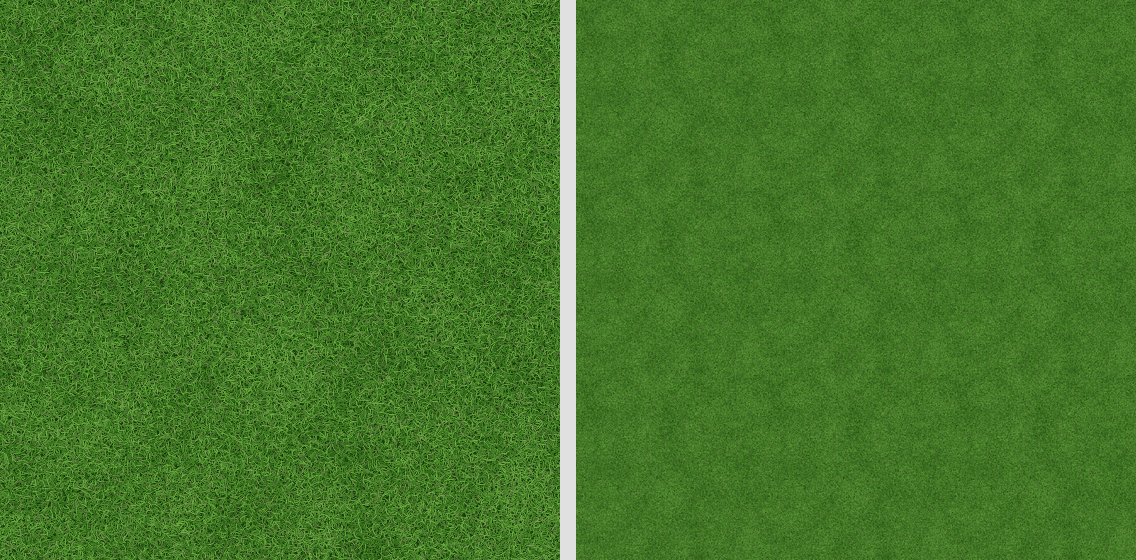
Left, the tile; right, the same tile 3 across and 3 down.
Give the GLSL for this texture, as a three.js fragment shader.

```glsl
// Dense short lawn seen from above: thin curved blades lying in all directions.
// Stacked wrapping grids hold one random blade per cell; higher layers are lighter
// and shade those below. Wrapping gradient noise adds faint patches of tone.

#define LAYERS 8
#define CELLS 110.0         // blades across the canvas in each layer
#define HALF_WIDTH 0.00085  // blade half width, in canvas units
#define EDGE 0.0009         // edge softness, in canvas units
#define BEND 0.24           // largest sideways bend, in cells
#define SHADOW 0.14         // darkening beside each blade
#define PATCHES 0.16        // strength of the broad tone variation
#define DRY_SHARE 0.14      // share of pale, dry blades
#define SHADE_GREEN vec3(0.11, 0.26, 0.05)
#define GRASS_GREEN vec3(0.22, 0.48, 0.11)
#define TIP_GREEN vec3(0.44, 0.70, 0.26)
#define DRY_STRAW vec3(0.42, 0.53, 0.28)

varying vec2 vUv;

vec4 hash4(vec3 p) {
  vec4 q = fract(p.xyzx * vec4(0.1031, 0.1030, 0.0973, 0.1099));
  q += dot(q, q.wzxy + 33.33);
  return fract((q.xxyz + q.yzzw) * q.zywx);
}

// Gradient noise that repeats after a whole number of cells
float cornerSlope(vec2 corner, vec2 offset, float period) {
  float angle = 6.28319 * hash4(vec3(mod(corner, period), period + 90.0)).x;
  return dot(vec2(cos(angle), sin(angle)), offset);
}

float gradientNoise(vec2 uv, float period) {
  vec2 p = uv * period;
  vec2 i = floor(p);
  vec2 f = p - i;
  vec2 s = f * f * f * (f * (f * 6.0 - 15.0) + 10.0);
  vec2 e = vec2(1.0, 0.0);
  float low = mix(cornerSlope(i, f, period), cornerSlope(i + e, f - e, period), s.x);
  float high = mix(cornerSlope(i + e.yx, f - e.yx, period),
                   cornerSlope(i + e.xx, f - e.xx, period), s.x);
  return mix(low, high, s.y);
}

// Distance to a bent blade in canvas units (x) and position from root to tip (y)
vec2 bladeField(vec2 p, vec4 seed) {
  float angle = 6.28319 * seed.z;
  vec2 along = vec2(cos(angle), sin(angle));
  vec2 q = vec2(dot(p, along), dot(p, vec2(-along.y, along.x)));
  float reach = mix(0.42, 0.76, seed.w);
  float bend = BEND * (2.0 * fract(seed.z * 13.0) - 1.0);
  float x = clamp(q.x / reach, -1.0, 1.0);
  float slope = 2.0 * bend * x / reach;
  float side = (q.y - bend * (x * x - 0.4)) / sqrt(1.0 + slope * slope);
  float beyond = max(abs(q.x) - reach, 0.0);
  return vec2(length(vec2(beyond, side)) / CELLS, 0.5 + 0.5 * x);
}

float coverage(float dist, float halfWidth, float softness) {
  return 1.0 - smoothstep(halfWidth - softness, halfWidth + softness, dist);
}

vec3 grassColor(float tone) {
  float t = 2.0 * clamp(tone, 0.0, 1.0);
  vec3 lower = mix(SHADE_GREEN, GRASS_GREEN, min(t, 1.0));
  return mix(lower, TIP_GREEN, max(t - 1.0, 0.0));
}

void main() {
  float patchTone = PATCHES * (gradientNoise(vUv, 7.0) + 0.7 * gradientNoise(vUv, 23.0));
  vec3 color = SHADE_GREEN;

  for (int layer = 0; layer < LAYERS; layer++) {
    float level = float(layer);
    float height = level / float(LAYERS - 1);
    vec2 p = vUv * CELLS + hash4(vec3(level, 3.0, 7.0)).xy;
    vec2 home = floor(p);
    float bestScore = 0.0;
    float cover = 0.0;
    float nearest = 1.0;
    float tipward = 0.0;
    vec2 bladeId = vec2(0.0);

    // Find the uppermost blade of this layer
    for (int j = -1; j <= 1; j++) {
      for (int i = -1; i <= 1; i++) {
        vec2 cell = home + vec2(float(i), float(j));
        vec2 id = mod(cell, CELLS);
        vec4 seed = hash4(vec3(id, level + 1.0));
        vec2 field = bladeField(p - cell - seed.xy, seed);
        float bladeCover = coverage(field.x, HALF_WIDTH * (1.1 - 0.35 * field.y), EDGE);
        float score = bladeCover * (0.4 + 0.6 * fract(seed.w * 7.0));
        nearest = min(nearest, field.x);
        if (score > bestScore) {
          bestScore = score;
          cover = bladeCover;
          tipward = field.y;
          bladeId = id;
        }
      }
    }

    // Shade what lies below, then lay the blade over it
    color *= 1.0 - SHADOW * coverage(nearest, 2.0 * HALF_WIDTH, 2.0 * EDGE);
    vec4 look = hash4(vec3(bladeId, level + 50.0));
    float tone = 0.14 + 0.25 * height + 0.6 * look.x + 0.2 * tipward + patchTone;
    vec3 blade = grassColor(tone);
    blade = mix(blade, DRY_STRAW * (0.55 + 0.6 * tone), 0.85 * step(look.y, DRY_SHARE));
    color = mix(color, blade, cover);
  }

  gl_FragColor = vec4(color, 1.0);
}
```
